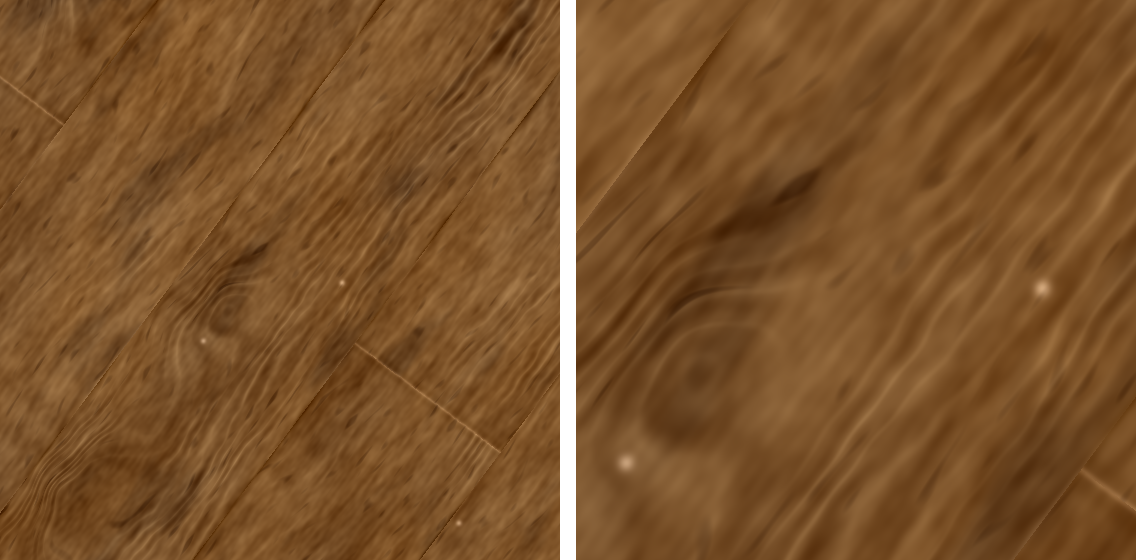
Left, the full canvas; right, a detail of the centre.
A Shadertoy shader for this texture:

```glsl
// Diagonal brown wood planks with rippled grain, knots, dark smudges and thin seams.

float hash(vec2 p) {
    vec3 h = fract(vec3(p.xyx) * 0.1031);
    h += dot(h, h.yzx + 33.33);
    return fract((h.x + h.y) * h.z);
}

vec2 gradient(vec2 cell) {
    float angle = 6.2832 * hash(cell);
    return vec2(cos(angle), sin(angle));
}

float noise(vec2 p) {
    vec2 i = floor(p), f = p - i;
    vec2 s = f * f * f * (f * (f * 6.0 - 15.0) + 10.0);
    vec2 e = vec2(0.0, 1.0);
    float low = mix(dot(gradient(i), f), dot(gradient(i + e.yx), f - e.yx), s.x);
    float high = mix(dot(gradient(i + e), f - e), dot(gradient(i + 1.0), f - 1.0), s.x);
    return mix(low, high, s.y);
}

float fbm(vec2 p) {
    float sum = 0.0, amp = 1.0;
    for (int k = 0; k < 4; k++) {
        sum += amp * noise(p);
        p = p * 2.03 + 11.7;
        amp *= 0.5;
    }
    return sum;
}

float bell(float x) {
    return exp(-x * x);
}

float plankIndex(float w) {
    return floor((w + 0.05) / 0.325);
}

void mainImage(out vec4 fragColor, in vec2 fragCoord) {
    vec2 p = fragCoord / iResolution.y;

    // Wood axes: x runs along the grain, y across it
    vec2 q = vec2(dot(p, vec2(0.6, 0.8)), dot(p, vec2(0.8, -0.6)));

    // Staggered boards
    float across = (q.y + 0.05) / 0.325;
    float plank = plankIndex(q.y);
    float along = (q.x - 0.69) / 2.4 - fract((plank - 1.0) / 3.0);
    float board = plank + 7.0 * floor(along);
    float sideDist = (0.5 - abs(fract(across) - 0.5)) * 0.325;
    float endDist = (0.5 - abs(fract(along) - 0.5)) * 2.4;
    vec2 g = q + vec2(17.3, 5.7) * (board + 20.0);

    // Grain field: wavy lines that close into loops around the knots
    float field = g.y + 0.045 * noise(g * vec2(2.2, 4.0)) + 0.012 * noise(g * vec2(7.0, 14.0));
    float knots = 0.0;
    for (int k = 0; k < 3; k++) {
        float i = float(k);
        vec2 knot = vec2(0.58 + 0.44 * sin(4.2 * i), 0.04 - 0.27 * i * (i - 1.0));
        vec2 d = (q - knot) / vec2(0.13, 0.062);
        d += 0.5 * vec2(noise(g * 9.0), noise(g * 9.0 + 40.0));
        float sameBoard = 1.0 - step(0.5, abs(plankIndex(knot.y) - plank));
        knots += sameBoard * exp(-dot(d, d));
    }
    field += 0.1 * knots;
    vec2 fiber = vec2(g.x, field);

    // Broad shading and streaks
    float tone = 0.085 * fbm(g * vec2(2.0, 5.0));
    tone += 0.05 * (hash(vec2(board + 31.0, 4.0)) - 0.5);
    tone += 0.085 * noise(fiber * vec2(6.0, 36.0));
    tone += 0.075 * noise(fiber * vec2(15.0, 75.0) + 9.0);
    tone += 0.06 * noise(g * vec2(34.0, 120.0));
    tone += 0.025 * noise(g * vec2(75.0, 95.0));

    // Raised ripples with narrow bright crests
    float phase = field * 50.0 + 1.1 * noise(fiber * vec2(4.0, 16.0)) + 0.3 * noise(g * 26.0);
    float wave = sin(6.2832 * phase);
    float crest = pow(max(wave, 0.0), 4.0);
    float relief = 0.12 + 0.8 * bell((q.y - 0.18 - 0.03 * noise(q * 3.0)) / 0.055);
    relief += 0.7 * smoothstep(0.05, 0.5, noise(g * vec2(2.5, 7.0) + 3.0)) + 0.6 * min(knots, 1.0);
    relief *= 0.75 + 0.9 * noise(fiber * vec2(9.0, 30.0) + 6.0);
    tone += relief * (0.038 * wave + 0.05 * crest - 0.012);

    // Figure running across the grain in patches
    float figure = smoothstep(0.0, 0.4, noise(g * vec2(3.0, 5.0) + 25.0));
    tone += 0.08 * figure * noise(g * vec2(24.0, 5.0));

    vec3 color = vec3(0.511, 0.345, 0.177) + tone * vec3(1.0, 0.98, 0.84);

    // Red and olive drift
    float warmth = fbm(g * vec2(2.5, 5.0) + 60.0);
    color += warmth * vec3(0.012, -0.008, -0.03);

    // Dark smudges and knot hearts
    float smudge = smoothstep(0.12, 0.62, fbm(g * vec2(3.2, 10.0) + 80.0));
    color -= smudge * vec3(0.11, 0.085, 0.05);
    color -= 0.5 * min(knots, 1.0) * vec3(0.08, 0.065, 0.045);

    // Short dark pores
    float pore = smoothstep(0.3, 0.55, noise(fiber * vec2(20.0, 85.0) + 50.0));
    color -= pore * vec3(0.09, 0.075, 0.05);

    // Seams between planks, and pale joints at board ends
    float wear = smoothstep(-0.3, 0.3, noise(vec2(q.x * 7.0, plank * 3.7)));
    color -= wear * (0.09 * bell(sideDist / 0.0025) + 0.035 * bell(sideDist / 0.012));
    color += 0.05 * (1.0 - wear) * bell(sideDist / 0.002);
    color += vec3(0.11, 0.10, 0.09) * bell(endDist / 0.0022) - 0.03 * bell((endDist - 0.008) / 0.006);

    // Sparse pale specks
    vec2 cell = floor(p * 9.0);
    vec2 center = 0.2 + 0.6 * vec2(hash(cell + 3.0), hash(cell + 71.0));
    float speck = bell(length(p * 9.0 - cell - center) / 0.045);
    color += 0.3 * speck * step(0.94, hash(cell + 140.0));

    fragColor = vec4(clamp(color, 0.0, 1.0), 1.0);
}
```
